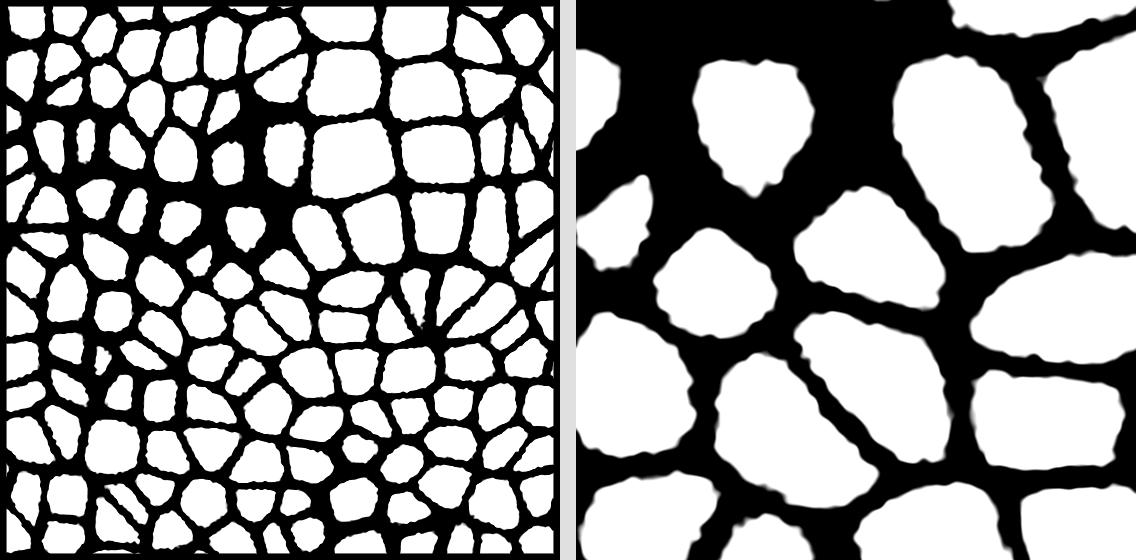
Left, the full canvas; right, a detail of the centre.
Write a Shadertoy shader that draws this pattern.

```glsl
// White rounded cells separated by a black web inside a thin black frame.
// A Voronoi diagram on a warped grid gives the cells; a soft minimum of the
// wall distances rounds their corners and noise roughens and widens the web.

vec2 hash2(vec2 p) {
    vec3 q = fract(p.xyx * vec3(0.1031, 0.1030, 0.0973));
    q += dot(q, q.yzx + 33.33);
    return fract((q.xx + q.yz) * q.zy);
}

// Two independent channels of smooth value noise
vec2 noise2(vec2 p) {
    vec2 i = floor(p), f = fract(p);
    f = f * f * (3.0 - 2.0 * f);
    return mix(mix(hash2(i), hash2(i + vec2(1, 0)), f.x),
               mix(hash2(i + vec2(0, 1)), hash2(i + vec2(1, 1)), f.x), f.y);
}

vec2 seedPoint(vec2 cell) {
    return cell + 0.5 + 0.82 * (hash2(cell + 57.0) - 0.5);
}

// Soft minimum of the distances to the walls of the enclosing cell
float wallDistance(vec2 p, float softness) {
    vec2 home = floor(p), nearestCell = home, nearest = vec2(0);
    float best = 1e5;
    for (int y = -2; y <= 2; y++)
    for (int x = -2; x <= 2; x++) {
        vec2 cell = home + vec2(x, y);
        vec2 s = seedPoint(cell);
        float d = dot(s - p, s - p);
        if (d < best) { best = d; nearest = s; nearestCell = cell; }
    }
    float sum = 0.0;
    for (int y = -2; y <= 2; y++)
    for (int x = -2; x <= 2; x++) {
        if (x == 0 && y == 0) continue;
        vec2 s = seedPoint(nearestCell + vec2(x, y));
        float d = dot(0.5 * (s + nearest) - p, normalize(s - nearest));
        sum += exp(-d / softness);
    }
    return -softness * log(sum);
}

void mainImage(out vec4 fragColor, in vec2 fragCoord) {
    vec2 uv = fragCoord / iResolution.xy;

    // Bend the walls slightly, and enlarge the cells toward the upper right
    vec2 bent = uv + 0.014 * (noise2(uv * 9.0) - 0.5);
    vec2 offset = bent - vec2(0.63, 0.74);
    float swell = exp(-6.0 * dot(offset, offset));
    float scale = 11.8 * (1.0 - 0.36 * swell);
    vec2 p = 11.8 * (bent - 0.36 * offset * exp(-6.0 * dot(offset, offset)));

    // Patches where the web thickens and the cells become rounder
    float patches = smoothstep(0.35, 0.85, noise2(uv * 6.5 + 3.0).x);
    float thick = patches * (0.3 + 0.9 * swell);
    float softness = 0.0055 + 0.003 * swell + 0.003 * thick;
    float d = wallDistance(p, softness * scale) / scale;
    d -= 0.0075 + 0.013 * thick;

    // Ragged outline in two sizes
    d += 0.0045 * (noise2(uv * 150.0).x - 0.5);
    d += 0.0040 * (noise2(uv * 55.0).y - 0.5);

    // Straight frame
    vec2 toEdge = min(uv, 1.0 - uv);
    d = min(d, min(toEdge.x, toEdge.y) - 0.0117);

    float blur = max(0.0013, 0.6 / iResolution.y);
    fragColor = vec4(vec3(smoothstep(-blur, blur, d)), 1.0);
}
```
